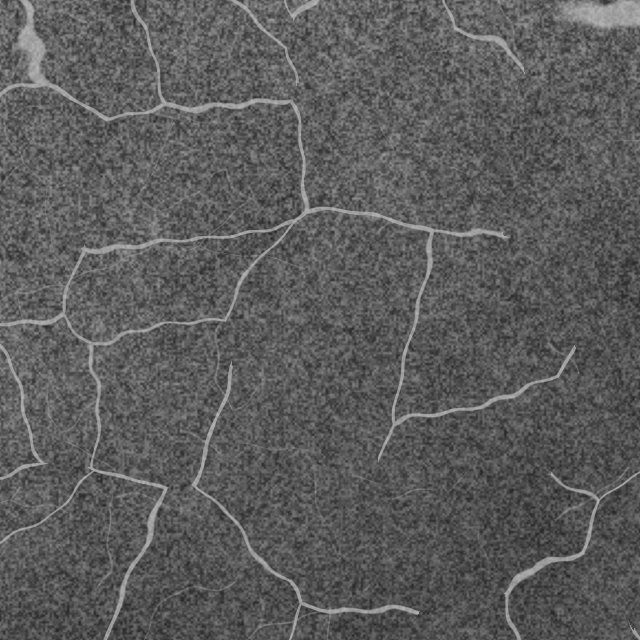
This texture is drawn by a WebGL 1 fragment shader. Its source:

```glsl
precision highp float;
uniform vec2 u_resolution;

float hash(vec2 p) {
  vec3 q = fract(vec3(p.xyx) * vec3(0.1031, 0.1030, 0.0973));
  q += dot(q, q.yzx + 33.33);
  return fract((q.x + q.y) * q.z);
}

vec2 cellPoint(vec2 cell, float seed) {
  vec2 key = cell + seed;
  return cell + 0.08 + 0.84 * vec2(hash(key), hash(key + 57.3));
}

// Smooth lattice noise, centred on zero
float grain(vec2 p, float scale) {
  p = p * scale + 11.0;
  vec2 cell = floor(p);
  vec2 f = fract(p);
  f = f * f * (3.0 - 2.0 * f);
  float low = mix(hash(cell), hash(cell + vec2(1.0, 0.0)), f.x);
  float high = mix(hash(cell + vec2(0.0, 1.0)), hash(cell + 1.0), f.x);
  return mix(low, high, f.y) - 0.5;
}

// Layered, rotated sines bend straight cell borders into winding paths
vec2 meander(vec2 p, float bend) {
  float frequency = 11.0;
  mat2 turn = mat2(0.8, 0.6, -0.6, 0.8);
  vec2 axis = p;
  for (int i = 0; i < 4; i++) {
    axis = turn * axis;
    p += bend / frequency * sin(frequency * axis.yx + vec2(1.3, 4.1) * float(i + 1));
    frequency *= 2.1;
  }
  return p;
}

// Cell borders; each border is kept or dropped, and given its own width
float veins(vec2 p, float scale, float halfWidth, float keep, float seed) {
  p *= scale;
  vec2 home = floor(p);
  vec2 nearest = home;
  float best = 9.0;
  for (int y = -1; y <= 1; y++) {
    for (int x = -1; x <= 1; x++) {
      vec2 cell = home + vec2(float(x), float(y));
      vec2 offset = cellPoint(cell, seed) - p;
      float d = dot(offset, offset);
      if (d < best) {
        best = d;
        nearest = cell;
      }
    }
  }

  vec2 a = cellPoint(nearest, seed);
  float soft = max(0.0016, 0.7 / u_resolution.y);
  float ink = 0.0;
  for (int y = -2; y <= 2; y++) {
    for (int x = -2; x <= 2; x++) {
      if (x == 0 && y == 0) continue;
      vec2 cell = nearest + vec2(float(x), float(y));
      vec2 b = cellPoint(cell, seed);
      vec2 middle = 0.5 * (a + b);
      float d = abs(dot(middle - p, normalize(b - a))) / scale;
      float pick = hash(nearest + cell + seed * 3.0 + 200.0);
      // Fewer vessels survive towards the lower right
      vec2 place = middle / scale;
      float chance = keep + 0.35 * (place.y - place.x);
      float width = halfWidth * mix(0.6, 1.15, fract(pick * 17.0));
      float line = 1.0 - smoothstep(width - soft, width + soft, d);
      ink = max(ink, line * step(pick, chance));
    }
  }
  return ink;
}

void main() {
  vec2 uv = gl_FragCoord.xy / u_resolution.y;

  // Uneven tissue shade
  float light = smoothstep(0.1, 1.0, 0.75 * uv.y + 0.4 * (1.0 - uv.x));
  float shade = mix(0.305, 0.385, light);
  shade += 0.05 * grain(uv, 5.0) + 0.04 * grain(uv, 14.0);

  // Film grain
  float speckle = 0.22 * grain(uv, 290.0) + 0.15 * grain(uv + 3.7, 190.0);
  speckle += 0.07 * grain(uv + 8.1, 80.0);
  shade += speckle * mix(0.85, 1.1, light);

  // Broken fine capillaries
  float fade = smoothstep(-0.2, 0.15, grain(uv, 9.0) + 0.2 * grain(uv, 70.0));
  float fine = veins(meander(uv + 0.4, 0.34), 9.0, 0.0018, 0.42, 31.0) * fade;
  shade = mix(shade, 0.53 + 0.7 * speckle, 0.65 * fine);

  // Main vessels with slightly beaded edges
  float bead = 0.0036 * (1.0 + 0.5 * grain(uv, 75.0));
  float trunk = veins(meander(uv, 0.3), 4.6, bead, 0.66, 7.0);
  shade = mix(shade, 0.66 + 0.4 * speckle, 0.92 * trunk);

  // Pale cloudy patch near the upper corner
  vec2 patchOffset = (uv - vec2(0.95, 0.977)) / vec2(0.09, 0.022);
  float cloud = length(patchOffset) + 0.7 * grain(uv, 35.0);
  shade = mix(shade, 0.67 + 0.4 * speckle, 0.9 * (1.0 - smoothstep(0.5, 1.2, cloud)));

  gl_FragColor = vec4(vec3(clamp(shade, 0.0, 1.0)), 1.0);
}
```
